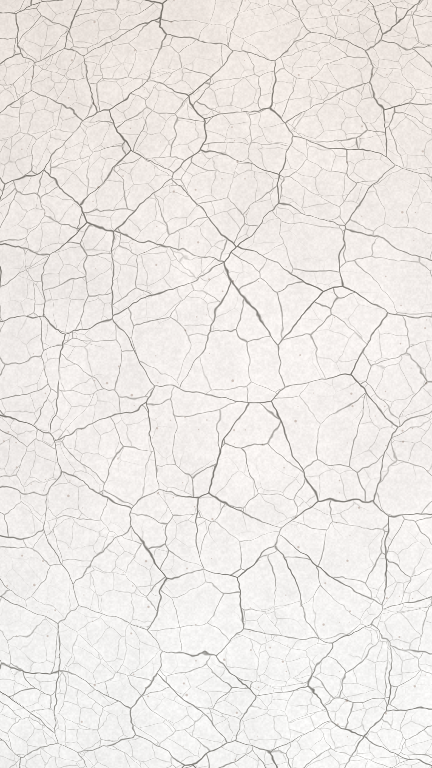
Give the GLSL for this texture, as a WebGL 1 fragment shader.

```glsl
precision highp float;
// Pale, sunlit paint split by a hierarchy of fine, branching cracks.

uniform vec2 u_resolution;

vec2 hash2(vec2 p) {
  vec3 h = fract(p.xyx * vec3(0.1031, 0.1030, 0.0973));
  h += dot(h, h.yzx + 33.33);
  return fract((h.xx + h.yz) * h.zy);
}

float noise(vec2 p) {
  vec2 i = floor(p), f = fract(p);
  f *= f * (3.0 - 2.0 * f);
  float low = mix(hash2(i).x, hash2(i + vec2(1.0, 0.0)).x, f.x);
  float high = mix(hash2(i + vec2(0.0, 1.0)).x, hash2(i + 1.0).x, f.x);
  return mix(low, high, f.y);
}

vec2 wobble(vec2 p) {
  return vec2(noise(p), noise(p + 71.3)) - 0.5;
}

vec2 seedOffset(vec2 cell) {
  return 0.08 + 0.84 * hash2(cell);
}

// Voronoi plates: x is the distance to the nearest edge, yz the plate id.
vec3 plates(vec2 p) {
  vec2 cell = floor(p), f = fract(p);
  vec2 nearStep = vec2(0.0), nearSeed = vec2(0.0);
  float nearest = 8.0;
  for (int j = -1; j <= 1; j++) {
    for (int i = -1; i <= 1; i++) {
      vec2 s = vec2(float(i), float(j));
      vec2 r = s + seedOffset(cell + s) - f;
      if (dot(r, r) < nearest) {
        nearest = dot(r, r);
        nearStep = s;
        nearSeed = r;
      }
    }
  }
  float edge = 8.0;
  for (int j = -2; j <= 2; j++) {
    for (int i = -2; i <= 2; i++) {
      vec2 s = nearStep + vec2(float(i), float(j));
      vec2 r = s + seedOffset(cell + s) - f;
      vec2 gap = r - nearSeed;
      if (dot(gap, gap) > 0.0001) {
        edge = min(edge, dot(0.5 * (nearSeed + r), normalize(gap)));
      }
    }
  }
  return vec3(edge, cell + nearStep);
}

float stroke(float d, float halfWidth, float soft) {
  return 1.0 - smoothstep(halfWidth - soft, halfWidth + soft, d);
}

void main() {
  vec2 uv = gl_FragCoord.xy / u_resolution;
  vec2 p = gl_FragCoord.xy / u_resolution.x;
  float soft = 0.7 / u_resolution.x;

  // Plates shrink away from the right of centre; edges wander a little.
  vec2 d = p - vec2(0.68, 0.85);
  float squeeze = 1.0 + 0.26 * dot(d, d);
  vec2 q = d * squeeze + 9.0;
  q += 0.030 * wobble(q * 9.0) + 0.011 * wobble(q * 32.0) + 0.004 * wobble(q * 90.0);

  // Each level splits the plates of the one before, giving T-junctions.
  vec3 coarse = plates(q * 5.0);
  vec3 middle = plates(q * 8.5 + 31.7 * hash2(coarse.yz));
  vec3 fine = plates(q * 15.0 + 47.3 * hash2(middle.yz + coarse.yz * 7.0));
  float coarseDist = coarse.x / (5.0 * squeeze);
  float middleDist = middle.x / (8.5 * squeeze);
  float fineDist = fine.x / (15.0 * squeeze);

  float wear = noise(p * 11.0 + 5.0);
  float ends = smoothstep(0.35, 0.9, length(d));
  float fineShow = smoothstep(0.3, 0.65, noise(p * 6.5 + 20.0) + 0.25 * ends);
  float crack = stroke(coarseDist, 0.0008 + 0.0010 * wear, soft) * (0.38 + 0.18 * wear);
  crack = max(crack, stroke(middleDist, 0.0004 + 0.0010 * wear, soft) * (0.20 + 0.24 * wear));
  crack = max(crack, stroke(fineDist, 0.0006, soft) * 0.21 * fineShow);

  // Paint: cool white below, warm beige above, greyer toward the left.
  vec3 paint = mix(vec3(0.965, 0.963, 0.958), vec3(0.961, 0.944, 0.934), smoothstep(0.1, 0.45, uv.y));
  paint = mix(paint, vec3(0.936, 0.906, 0.882), smoothstep(0.5, 1.0, uv.y));
  paint -= 0.018 * (1.0 - smoothstep(0.0, 0.55, uv.x));
  float blotch = noise(p * 7.0) + 0.5 * noise(p * 19.0) + 0.3 * noise(p * 47.0) - 0.9;
  float grain = 0.6 * noise(p * 280.0) + 0.4 * noise(p * 130.0) - 0.5;
  paint += 0.026 * blotch + 0.075 * grain;

  // Lifted plate edges catch the light.
  paint += 0.022 * exp(-min(coarseDist, middleDist) / 0.006);

  // Sparse specks of brown dirt.
  vec2 speckCell = floor(p * 34.0);
  vec2 chance = hash2(speckCell + 130.0);
  vec2 speckAt = 0.25 + 0.5 * hash2(speckCell + 260.0);
  float speckDist = length(fract(p * 34.0) - speckAt) / 34.0;
  float speck = stroke(speckDist, 0.0008 + 0.0022 * chance.y * chance.y, soft);
  paint = mix(paint, vec3(0.70, 0.63, 0.59), speck * step(0.88, chance.x) * 0.6);

  vec3 crackColor = vec3(0.08, 0.07, 0.04);
  gl_FragColor = vec4(clamp(mix(paint, crackColor, crack), 0.0, 1.0), 1.0);
}
```
